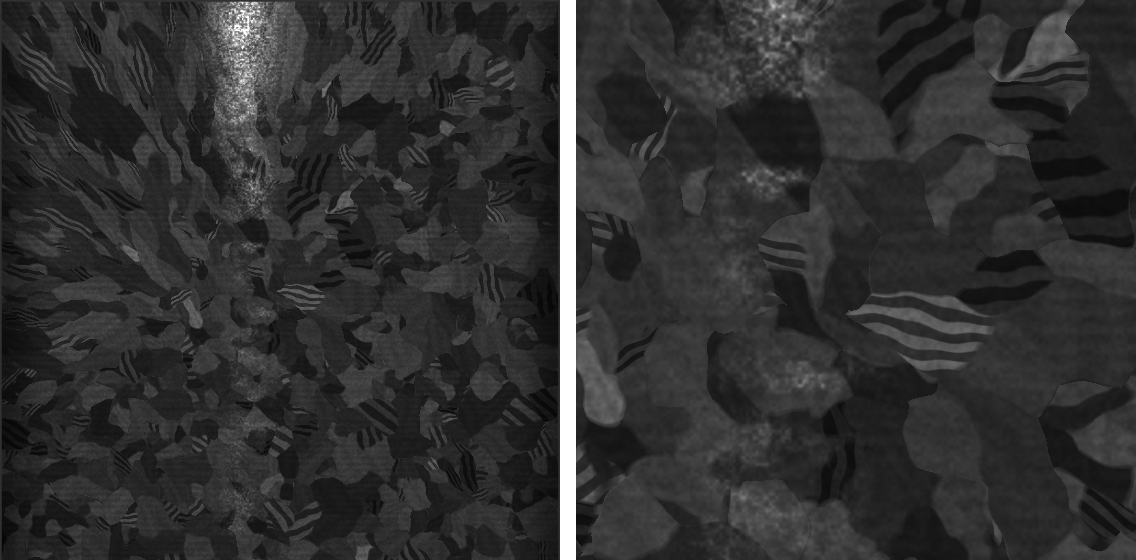
Left: the whole. Right: its middle third, enlarged.
Give the GLSL for this texture, as a Shadertoy shader.

```glsl
// Dark polycrystalline plate: angular metal grains that fan out to the upper left,
// with a speckled vertical glare. Grains are two layers of cellular noise in which
// every cell has its own size, direction and elongation.

const float COARSE_GRID = 21.0;          // cells across the canvas
const float FINE_GRID = 38.0;
const float FINE_SHARE = 0.42;           // share of coarse grains broken into fine ones
const float EDGE_SOFTNESS = 0.0016;      // canvas units
const float DARK_TONE = 0.088;
const float LIGHT_TONE = 0.252;
const float BRIGHT_GRAIN = 0.17;         // extra tone of the rare bright grains
const float TWIN_SHARE = 0.13;           // share of grains with parallel bands
const vec2 FAN_CENTER = vec2(0.45, 0.40);
const float MAX_STRETCH = 4.6;
const float GLARE_X = 0.447;
const float SAW_LINES = 92.0;            // faint horizontal marks
const float SPECKLE_GRID = 300.0;
const float FRAME_WIDTH = 0.004;

vec3 hash3(vec2 p) {
    vec3 q = fract(vec3(p.xyx) * vec3(0.1031, 0.1030, 0.0973));
    q += dot(q, q.yxz + 33.33);
    return fract((q.xxy + q.yzz) * q.zyx);
}

float valueNoise(vec2 p) {
    vec2 i = floor(p), f = fract(p);
    f = f * f * (3.0 - 2.0 * f);
    float low = mix(hash3(i).x, hash3(i + vec2(1, 0)).x, f.x);
    float high = mix(hash3(i + vec2(0, 1)).x, hash3(i + vec2(1, 1)).x, f.x);
    return mix(low, high, f.y);
}

// Tone of one grain; local.x runs along its long axis
float grainTone(vec2 id, vec2 local) {
    vec3 r = hash3(id + 71.7);
    float tone = mix(DARK_TONE, LIGHT_TONE, r.x);
    tone += BRIGHT_GRAIN * smoothstep(0.965, 0.995, r.y);
    float bands = smoothstep(-0.35, 0.35, sin(local.y * 13.0 + r.x * 40.0));
    float twin = step(1.0 - TWIN_SHARE, r.z);
    tone *= mix(1.0, 0.6 + 0.65 * bands, twin);
    return tone * (1.0 + 0.06 * sin(local.y * 9.0 + r.y * 30.0));
}

// Returns tone of the grain at p and the random value of its cell
vec2 grains(vec2 p, float grid, float seed) {
    vec2 cell = floor(p * grid);
    float nearest = 1e3, second = 1e3;
    vec2 id = vec2(0), id2 = vec2(0), local = vec2(0), local2 = vec2(0);
    for (int j = -2; j <= 2; j++)
    for (int i = -2; i <= 2; i++) {
        vec2 c = cell + vec2(i, j);
        vec3 r = hash3(c + seed);
        vec3 s = hash3(c + seed + 19.3);
        vec2 site = c + 0.1 + 0.8 * r.xy;

        // Radial near the upper left, loosely diagonal elsewhere
        vec2 d = site / grid - FAN_CENTER;
        float fan = smoothstep(0.0, 0.42, dot(d, vec2(-0.65, 0.75)));
        float angle = mix(-0.55, atan(-d.y, -d.x), smoothstep(0.0, 0.3, fan));
        angle += (s.x - 0.5) * mix(2.7, 0.55, fan);
        float stretch = mix(1.0 + 2.6 * s.y * s.y, MAX_STRETCH, fan * (0.5 + 0.5 * s.y));

        vec2 axis = vec2(cos(angle), sin(angle));
        vec2 v = p * grid - site;
        vec2 q = vec2(dot(v, axis), dot(v, vec2(-axis.y, axis.x)));
        q *= vec2(inversesqrt(stretch), sqrt(stretch));
        float dist = length(q) * mix(0.75, 1.4, r.z);
        if (dist < nearest) {
            second = nearest; id2 = id; local2 = local;
            nearest = dist; id = c + seed; local = q;
        } else if (dist < second) {
            second = dist; id2 = c + seed; local2 = q;
        }
    }
    float own = smoothstep(0.0, EDGE_SOFTNESS * grid * 2.0, second - nearest);
    float tone = grainTone(id, local);
    tone = mix(0.5 * (tone + grainTone(id2, local2)), tone, own);
    return vec2(tone, hash3(id + 5.1).y);
}

// Vertical glare, solid at the top and broken into patches below
float glare(vec2 uv, float speckle) {
    float center = GLARE_X + 0.014 * sin(uv.y * 9.0 + 3.5) + 0.006 * sin(uv.y * 31.0);
    float top = smoothstep(0.66, 0.96, uv.y);
    float x = (uv.x - center) / mix(0.036, 0.046, top);
    float beam = exp(-x * x);
    float halo = exp(-0.16 * x * x);
    float patches = 0.6 * valueNoise(uv * vec2(24, 34)) + 0.4 * valueNoise(uv * vec2(60, 105));
    patches = mix(smoothstep(0.38, 0.8, patches), 0.5 + 0.6 * patches, top);
    float strength = mix(0.13 + 0.24 * smoothstep(0.25, 0.8, uv.y), 0.78, top);
    float sparkle = 0.25 + 1.5 * speckle * speckle;
    return beam * strength * patches * sparkle + halo * 0.07 * top * (0.4 + speckle);
}

void mainImage(out vec4 fragColor, in vec2 fragCoord) {
    vec2 uv = fragCoord / iResolution.xy;

    // Slightly ragged grain outlines from layered sines
    vec2 p = uv + 0.0022 * sin(uv.yx * vec2(83, 71) + 2.0 * sin(uv * 47.0));
    p += 0.0008 * sin(uv.yx * vec2(263, 241) + uv * 120.0);

    vec2 coarse = grains(p, COARSE_GRID, 11.0);
    vec2 fine = grains(p, FINE_GRID, 137.0);
    float tone = mix(coarse.x, fine.x, step(coarse.y, FINE_SHARE));

    // Surface texture: speckle, saw marks and broad shading
    float speckle = 0.6 * valueNoise(uv * SPECKLE_GRID) + 0.4 * valueNoise(uv * SPECKLE_GRID * 1.7 + 9.0);
    float marks = sin(6.2832 * SAW_LINES * uv.y) * valueNoise(uv * vec2(9, 26));
    tone *= (0.84 + 0.32 * speckle) * (1.0 + 0.09 * marks);
    tone *= 0.9 + 0.13 * smoothstep(0.0, 0.5, uv.y);
    tone *= mix(0.55, 1.0, smoothstep(0.0, 0.09, min(uv.x, 1.0 - uv.x)));
    tone += glare(uv, speckle);

    // Thin grey rim
    float border = min(min(uv.x, 1.0 - uv.x), 1.0 - uv.y);
    tone = mix(0.19, tone, smoothstep(0.5 * FRAME_WIDTH, FRAME_WIDTH, border));
    fragColor = vec4(vec3(clamp(tone, 0.0, 1.0)), 1.0);
}
```
